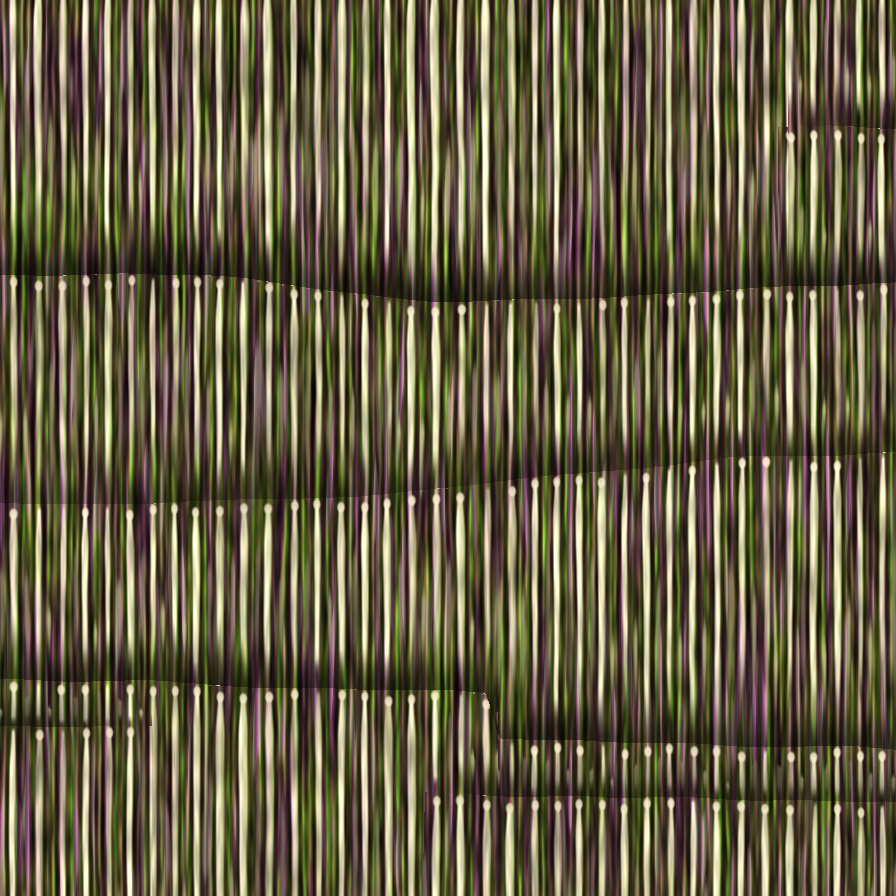
Give the GLSL for this texture, as a WebGL 2 fragment shader.

```glsl
#version 300 es
precision highp float;
// Pleated fibre cloth: rows of tapering pale ribs hanging from wavy seams.
uniform vec2 u_resolution;
out vec4 fragColor;

const float RIBS = 38.0;
const vec3 OLIVE = vec3(0.33, 0.29, 0.16);
const vec3 GREEN = vec3(0.35, 0.42, 0.13);
const vec3 PLUM = vec3(0.33, 0.19, 0.24);
const vec3 CREAM = vec3(0.97, 0.92, 0.79);
const vec3 LIME = vec3(0.74, 0.80, 0.49);
const vec3 MAUVE = vec3(0.63, 0.51, 0.54);

float hash(vec2 p) {
    return fract(sin(dot(p, vec2(127.1, 311.7))) * 43758.5);
}

vec2 gradient(vec2 p) {
    float a = 6.2832 * hash(p);
    return vec2(cos(a), sin(a));
}

// Gradient noise, roughly -0.7 to 0.7
float noise(vec2 p) {
    vec2 i = floor(p), f = p - i;
    vec2 u = f * f * f * (f * (f * 6.0 - 15.0) + 10.0);
    vec2 e = vec2(1.0, 0.0);
    float low = mix(dot(gradient(i), f), dot(gradient(i + e), f - e), u.x);
    float high = mix(dot(gradient(i + e.yx), f - e.yx), dot(gradient(i + 1.0), f - 1.0), u.x);
    return mix(low, high, u.y);
}

// Seam depth below the top edge, and its strength; partial seams fade out sideways
vec2 seam(int i, float x) {
    float wave = 0.006 * noise(vec2(x * 9.0, float(i) * 7.3));
    if (i == 0) return vec2(-0.03, 1.0);
    if (i == 1) return vec2(wave + 0.305 + 0.03 * smoothstep(0.2, 0.5, x) - 0.018 * smoothstep(0.6, 1.0, x), 1.0);
    if (i == 2) return vec2(wave + 0.56 - 0.055 * smoothstep(0.2, 1.0, x), 0.6);
    if (i == 3) return vec2(wave + 0.757 + 0.03 * x + 0.05 * smoothstep(0.54, 0.56, x), 0.9);
    if (i == 4) return vec2(x > 0.48 ? wave + 0.88 + 0.014 * x : 1.15, 0.8 * smoothstep(0.48, 0.56, x));
    if (i == 5) return vec2(x > 0.88 ? wave + 0.142 : -1.0, 0.7 * smoothstep(0.88, 0.97, x));
    return vec2(x < 0.17 ? wave + 0.81 : 1.2, 0.7 - 0.7 * smoothstep(0.08, 0.17, x));
}

// Row holding a point: upper seam, lower seam, row number, lower strength
vec4 findRow(float x, float depth) {
    vec4 row = vec4(-0.03, 1.15, 0.0, 0.0);
    for (int i = 0; i < 7; i++) {
        vec2 s = seam(i, x);
        if (s.x <= depth && s.x > row.x) row.xz = vec2(s.x, float(i));
        if (s.x > depth && s.x < row.y) row.yw = s;
    }
    return row;
}

void main() {
    vec2 uv = gl_FragCoord.xy / u_resolution;
    float depth = 1.0 - uv.y;
    float soft = max(0.06, 0.8 * RIBS / u_resolution.x);
    vec4 row = findRow(uv.x, depth);

    // Rib spacing drifts across; ribs hang almost straight
    float across = uv.x * RIBS + 0.35 * noise(vec2(uv.x * 6.0, 5.7))
        + 0.07 * noise(vec2(uv.x * 22.0, depth * 8.0));
    float id = floor(across);
    float d = fract(across) - 0.5;
    float vary = hash(vec2(id, row.z + 3.0));
    float vary2 = hash(vec2(id + 51.0, row.z));

    // Fine vertical fibres in olive, green, plum and mauve
    float fibre = noise(vec2(uv.x * 150.0, depth * 8.0));
    float tint = noise(vec2(uv.x * 125.0 + 40.0, depth * 6.0));
    float thread = noise(vec2(uv.x * 230.0, depth * 24.0 + 9.0));
    vec3 color = mix(OLIVE, GREEN, smoothstep(0.0, 0.25, tint));
    color = mix(color, PLUM, smoothstep(0.03, 0.28, -tint));
    color *= 1.0 + 0.8 * fibre + 0.8 * thread;
    color = mix(color, MAUVE, 0.75 * smoothstep(0.14, 0.36, fibre - 0.3 * tint));

    // Three fine lines to each rib, with green and purple edges
    float phase = 6.2832 * 3.0 * d + 2.5 * noise(vec2(uv.x * 40.0, depth * 5.0));
    vec3 lines = cos(phase + vec3(0.5, -0.4, 0.8));
    color *= 1.0 + 0.42 * lines;

    // Dark grooves on both sides of each rib
    color *= 1.0 - 0.45 * (1.0 - smoothstep(0.03, 0.13, abs(abs(d) - 0.26)));

    // Main ribs: a ragged pointed tip, a full body, a thin fading tail
    float top = findRow(uv.x - d / RIBS, depth).x + 0.008 * vary;
    float below = depth - top;
    float t = clamp(below / (row.y - top), 0.0, 1.0);
    float start = smoothstep(0.0, 0.008, below);
    float fade = 1.0 - smoothstep(0.5 + 0.3 * vary2, 0.92 + 0.1 * vary, t);
    float streak = 0.95 + 0.5 * noise(vec2(id * 3.7, depth * 16.0 + row.z));
    float body = mix(0.45, 1.0, smoothstep(0.0, 0.05, below)) * mix(1.0, 0.5, t);
    float offset = d + 0.1 * (vary2 - 0.5);
    float cover = 1.0 - smoothstep(-soft, soft, abs(offset) - (0.13 + 0.07 * vary) * body);
    float strength = clamp(start * fade * streak * (0.65 + 0.6 * vary2), 0.0, 1.0);
    float core = 1.0 - smoothstep(0.02, 0.15, offset + 0.05 * (vary - 0.5));
    vec3 pale = mix(LIME, CREAM, core) * (1.0 + 0.3 * thread);
    color = mix(color, pale, cover * strength);

    // Slim ribs that begin partway down, between the main ones
    float slimId = floor(across + 0.5);
    float slimVary = hash(vec2(slimId, row.z + 17.0));
    float slimD = fract(across + 0.5) - 0.5 + 0.14 * (slimVary - 0.5);
    float slimStart = 0.1 + 0.5 * slimVary;
    float slimFade = smoothstep(slimStart, slimStart + 0.15, t) * (1.0 - smoothstep(0.65, 0.98, t));
    float slim = 1.0 - smoothstep(-soft, soft, abs(slimD) - 0.08 * slimFade);
    color = mix(color, mix(MAUVE, LIME, slimVary), slim * slimFade * (0.4 + 0.6 * slimVary));

    // Shade gathers above each seam, and round pale stitches dot its edge
    float shade = 0.45 * row.w * (1.0 + 0.5 * noise(vec2(uv.x * 7.0, row.z * 4.0)));
    color *= 1.0 - shade * (1.0 - smoothstep(0.0, 0.05, row.y - depth));
    float stitch = 1.0 - smoothstep(0.0025, 0.0055, length(vec2(offset / RIBS, 0.7 * (below - 0.005))));
    color = mix(color, CREAM, 0.85 * stitch * step(0.2, vary));

    // Broad uneven wear
    color *= 1.0 + 0.12 * noise(uv * vec2(5.0, 7.0) + 2.0);
    fragColor = vec4(clamp(color, 0.0, 1.0), 1.0);
}
```
